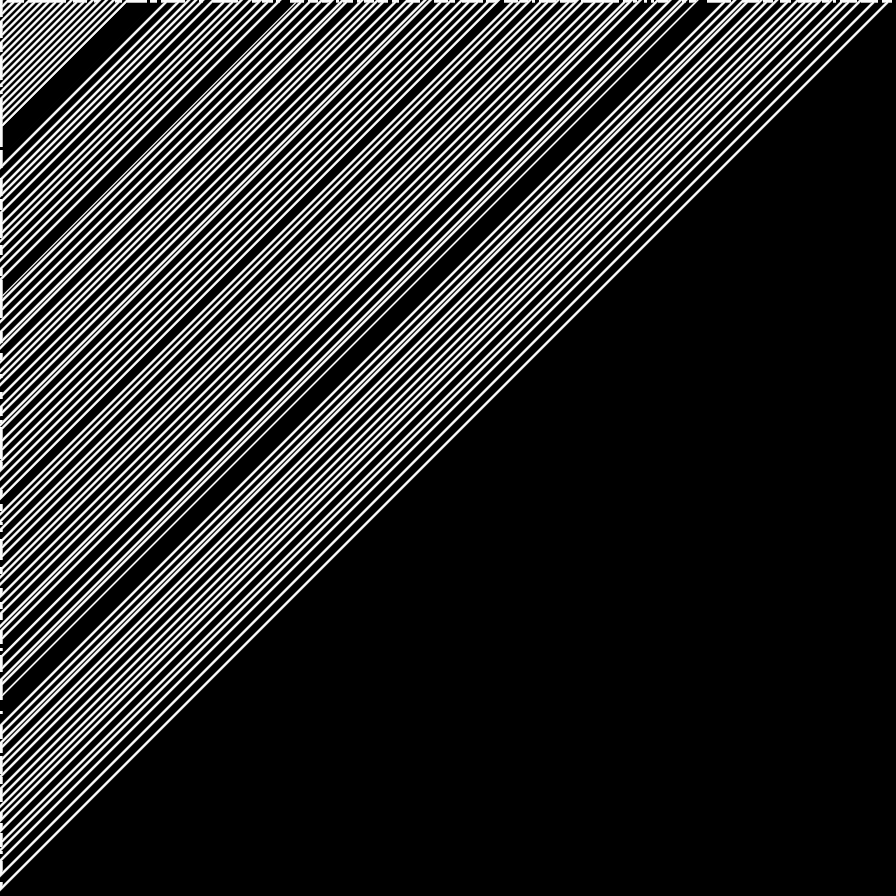
This pattern is drawn by a three.js fragment shader. Its source:

```glsl
#define CELLS 256.0
#define MEAN_GAP 2.6
#define JITTER 0.8
#define CORE 0.2
#define EDGE 0.8
#define RIM 0.0032
#define SEED 17.3

varying vec2 vUv;

const vec3 INK = vec3(0.0);
const vec3 CHALK = vec3(0.98);

float hash(float n) {
  return fract(sin(n * 12.9898 + SEED) * 43758.5453);
}

float stroke(float offset) {
  return 1.0 - smoothstep(CORE, EDGE, abs(offset));
}

// Evenly spaced strokes, measured in cells
float evenLines(float cell, float period, float phase) {
  return stroke(mod(cell - phase + 0.5 * period, period) - 0.5 * period);
}

// One displaced stroke per bin, snapped to half cells
float scatteredLines(float cell) {
  float home = floor(cell / MEAN_GAP);
  float ink = 0.0;
  for (int i = -1; i <= 1; i++) {
    float bin = home + float(i);
    float shift = (hash(bin) - 0.5) * 2.0 * JITTER;
    float centre = floor(((bin + 0.5) * MEAN_GAP + shift) * 2.0 + 0.5) * 0.5;
    ink = max(ink, stroke(cell - centre));
  }
  return ink;
}

// Zero inside a dark band, one outside
float band(float s, float centre, float halfWidth) {
  return smoothstep(halfWidth - 0.001, halfWidth + 0.001, abs(s - centre));
}

float darkBands(float s) {
  return band(s, 0.161, 0.016) * band(s, 0.325, 0.007)
       * band(s, 0.565, 0.006) * band(s, 0.725, 0.007)
       * band(s, 0.790, 0.010);
}

// Broken bright trim on the top and left edges
float trim(vec2 p) {
  vec2 inside = 1.0 - smoothstep(vec2(RIM * 0.7), vec2(RIM * 1.2), p);
  float topDash = step(0.3, hash(floor(p.x * CELLS) + 71.0));
  float leftDash = step(0.35, hash(floor(p.y * CELLS) + 311.0));
  return max(inside.y * topDash, inside.x * leftDash * step(p.y, 0.993));
}

void main() {
  // Diagonal coordinate: 0 at the top left, 1 on the main diagonal
  vec2 p = vec2(vUv.x, 1.0 - vUv.y);
  float s = p.x + p.y;
  float cell = s * CELLS;

  // Regular corner, irregular middle, wide outermost pair
  float lines = scatteredLines(cell) * darkBands(s);
  lines = mix(evenLines(cell, 2.0, 0.5), lines, step(0.145, s));
  lines = mix(lines, evenLines(cell, 4.0, 2.2), step(0.969, s));
  lines *= step(s, 0.998);

  gl_FragColor = vec4(mix(INK, CHALK, max(lines, trim(p))), 1.0);
}
```
